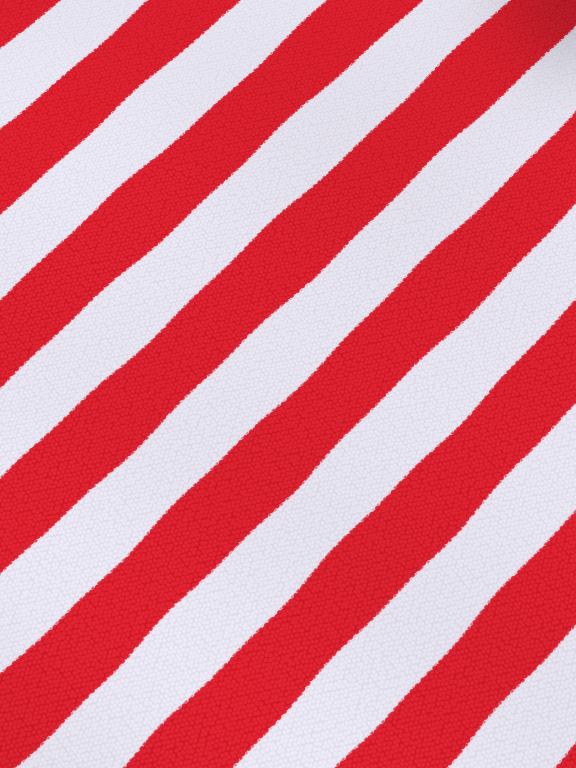
Write a Shadertoy shader that draws this texture.

```glsl
// Knitted cloth with diagonal red and white stripes, receding toward the top.

const vec3 RED_DEEP    = vec3(0.80, 0.085, 0.135);
const vec3 RED_LIT     = vec3(0.89, 0.155, 0.215);
const vec3 WHITE_SHADE = vec3(0.85, 0.835, 0.885);
const vec3 WHITE_LIT   = vec3(0.918, 0.91, 0.957);

const float RECESSION = 0.145;  // growth of the cloth per canvas width downward
const float STITCHES  = 145.0;  // stitches across the top edge

vec2 hash2(vec2 p) {
    vec3 q = fract(p.xyx * vec3(0.1031, 0.1030, 0.0973));
    q += dot(q, q.yzx + 33.33);
    return fract((q.xx + q.yz) * q.zy);
}

// Cellular noise on a staggered, slightly jittered grid: 1 on a stitch, 0 between.
float stitchHeight(vec2 p, float jitter) {
    float nearest = 4.0;
    float row = floor(p.y);
    for (int j = -1; j <= 1; j++) {
        float y = row + float(j);
        float stagger = 0.5 * mod(y, 2.0);
        float column = floor(p.x - stagger);
        for (int i = -1; i <= 1; i++) {
            vec2 cell = vec2(column + float(i), y);
            vec2 centre = cell + 0.5 + jitter * (hash2(cell) - 0.5);
            centre.x += stagger;
            vec2 delta = p - centre;
            nearest = min(nearest, dot(delta, delta));
        }
    }
    return 1.0 - smoothstep(0.02, 0.42, nearest);
}

// Stripe coordinate: each whole number is a border between colours.
float stripePhase(vec2 p) {
    return (0.333 + 6.4 * p.x + 7.672 * p.y) / (1.0 + RECESSION * p.y);
}

// Gentle drift of a border along its length, different for every border.
float borderDrift(float along, float border) {
    return 0.024 * sin(along * 9.0 + border * 2.3)
         + 0.014 * sin(along * 21.0 + border * 4.1);
}

// Signed distance to the nearest border, positive inside a red stripe.
float stripeDistance(float phase) {
    return 0.5 - 2.0 * abs(fract(phase * 0.5 + 0.25) - 0.5);
}

// Broad, soft unevenness of the light.
float softLight(vec2 p) {
    return 0.010 * sin(p.x * 5.0 + 2.0 * sin(p.y * 3.0))
         + 0.008 * sin(p.y * 8.0 - p.x * 6.0);
}

void mainImage(out vec4 fragColor, in vec2 fragCoord) {
    // Canvas widths, measured down from the upper left corner
    vec2 p = vec2(fragCoord.x, iResolution.y - fragCoord.y) / iResolution.x;

    // Knit, slightly turned and enlarged toward the viewer
    vec2 cloth = p / (1.0 + RECESSION * p.y);
    cloth = mat2(0.985, 0.174, -0.174, 0.985) * cloth;
    float stitch = stitchHeight(cloth * STITCHES * vec2(1.0, 1.2), 0.35);
    float relief = mix(0.5, stitch, 0.65 + 0.3 * smoothstep(0.0, 0.5, p.y));

    // Stripes with drifting borders, serrated by the stitches
    float phase = stripePhase(p);
    phase += borderDrift(p.x - p.y, floor(phase + 0.5));
    float dist = stripeDistance(phase) + 0.025 * (stitch - 0.5);
    float softness = max(0.02, 8.0 / iResolution.x);
    float red = smoothstep(-softness, softness, dist);

    // Dye and light
    vec3 redCloth = mix(RED_DEEP, RED_LIT, relief * 0.85);
    vec3 whiteCloth = mix(WHITE_SHADE, WHITE_LIT, 0.25 + 0.75 * relief);
    vec3 color = mix(whiteCloth, redCloth, red);
    float cornerShade = 0.16 * exp(-60.0 * dot(p - vec2(1.0, 0.0), p - vec2(1.0, 0.0)));
    color *= 1.0 + softLight(p) - cornerShade;

    fragColor = vec4(clamp(color, 0.0, 1.0), 1.0);
}
```
